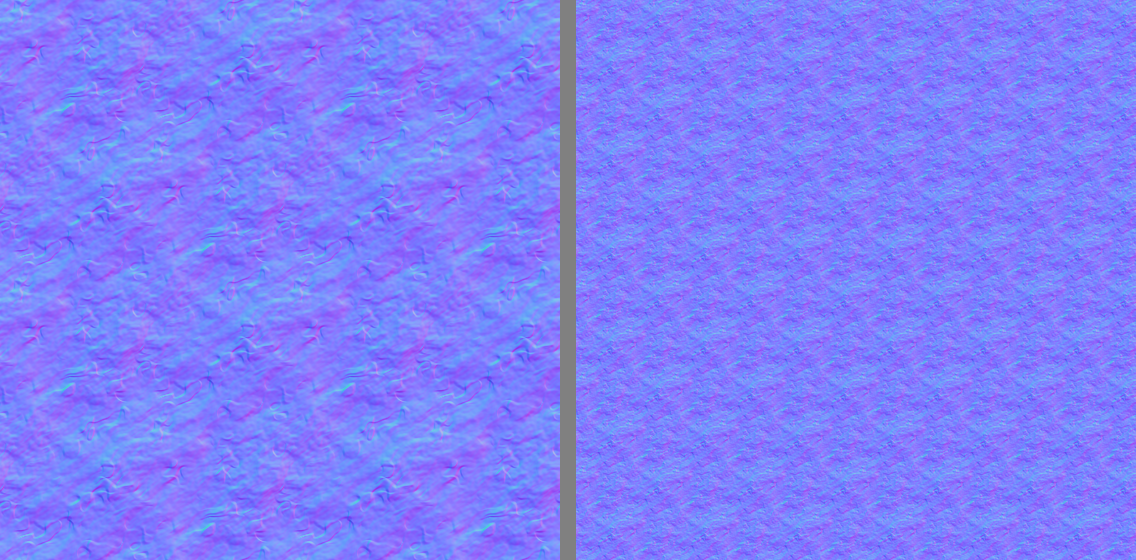
Left, the tile; right, the same tile 3 across and 3 down.
A Shadertoy shader for this texture map:

```glsl
// Tangent-space normal map of rough, diagonally weathered rock.
// A height field of wrapped gradient noise (folds, chips, streaks, grain, ledges)
// repeats on a half-drop lattice; its slopes are encoded as colour.

#define REPEATS 2.0        // repeats across; rows are half as tall and offset by half
#define FOLD_SLOPE 0.037   // steepness of the broad diagonal folds
#define CHIP_SLOPE 0.046   // steepness of the crumpled chips
#define GRAIN_SLOPE 0.033  // steepness of the fine surface grain
#define STREAK_SLOPE 0.042 // steepness of the streaks in calm areas
#define LEDGE_HEIGHT 0.0021 // height of the short broken ledges
#define LEDGE_WIDTH 0.09   // softness of the ledge edges
#define WARP 0.04          // bending of folds and chips
#define SIDE_RELIEF 0.76   // sideways slope relative to upward slope
#define SAMPLE_STEP 0.0011 // half width of the slope sample, in canvas units

vec2 randomDirection(vec2 cell) {
    float angle = 6.2832 * fract(sin(dot(cell, vec2(127.1, 311.7))) * 43758.55);
    return vec2(cos(angle), sin(angle));
}

// Wraps a cell index on the sheared lattice (cells.x, -cells.z), (0, cells.y).
vec2 wrapCell(vec2 cell, vec3 cells) {
    float turns = floor((cell.x + 0.5) / cells.x);
    cell += turns * vec2(-cells.x, cells.z);
    cell.y = floor(mod(cell.y + 0.5, cells.y));
    return cell;
}

float cornerValue(vec2 cell, vec2 corner, vec2 local, vec3 cells) {
    vec2 key = wrapCell(cell + corner, cells) + 1.7 * cells.yx;
    return dot(randomDirection(key), local - corner);
}

// Gradient noise of period one in q; cells = count along, count across, shear.
float noise(vec2 q, vec3 cells) {
    vec2 p = vec2(cells.x * q.x, cells.y * q.y - cells.z * q.x);
    vec2 cell = floor(p);
    vec2 f = p - cell;
    vec2 w = f * f * f * (f * (f * 6.0 - 15.0) + 10.0);
    float low = mix(cornerValue(cell, vec2(0, 0), f, cells),
                    cornerValue(cell, vec2(1, 0), f, cells), w.x);
    float high = mix(cornerValue(cell, vec2(0, 1), f, cells),
                     cornerValue(cell, vec2(1, 1), f, cells), w.x);
    return mix(low, high, w.y);
}

// Octaves of equal steepness.
float fractalNoise(vec2 q, vec3 cells, int octaves) {
    float sum = 0.0;
    for (int i = 0; i < octaves; i++) {
        sum += noise(q, cells) / cells.y;
        cells *= 2.0;
    }
    return sum;
}

// Flat floors with creased, raised chips, at several sizes.
float chips(vec2 q, vec3 cells) {
    float sum = 0.0;
    for (int i = 0; i < 3; i++) {
        float n = noise(q, cells);
        sum += (0.4 * n + 0.6 * sqrt(n * n + 0.004)) / cells.y;
        cells *= 2.0;
    }
    return sum;
}

// A soft step along the zero line of a noise layer.
float ledge(vec2 q, vec3 cells) {
    return smoothstep(-LEDGE_WIDTH, LEDGE_WIDTH, noise(q, cells)) - 0.5;
}

float rockHeight(vec2 uv) {
    // Diagonal axes: one unit along either axis is one repeat.
    vec2 q = REPEATS * vec2(uv.x + uv.y, uv.x - uv.y);

    // Jagged bending of the larger forms
    vec2 bend = vec2(noise(q, vec3(5, 6, 0)), noise(q + 0.37, vec3(6, 5, 0)));
    bend += 0.35 * vec2(noise(q, vec3(15, 17, 0)), noise(q, vec3(17, 15, 0)));
    vec2 bent = q + WARP * bend;

    // Rough and calm areas
    float rough = smoothstep(-0.25, 0.3, noise(q + 0.5, vec3(2, 3, 0)));
    float broken = smoothstep(0.0, 0.3, noise(q + 0.21, vec3(6, 7, 1)));

    float height = FOLD_SLOPE * fractalNoise(bent, vec3(2, 3, 0), 2);
    height += CHIP_SLOPE * mix(0.55, 1.15, rough) * chips(bent, vec3(5, 8, 1));
    height += GRAIN_SLOPE * mix(0.8, 1.1, rough) * fractalNoise(q, vec3(19, 27, 3), 2);
    height += STREAK_SLOPE * (1.0 - rough) * noise(q + 0.2 * WARP * bend, vec3(3, 15, 2)) / 15.0;

    // Short ledges in the broken areas
    height += LEDGE_HEIGHT * broken * ledge(bent, vec3(8, 12, 1));
    height -= 0.7 * LEDGE_HEIGHT * broken * ledge(bent + 0.13, vec3(12, 17, 2));
    return height;
}

void mainImage(out vec4 fragColor, in vec2 fragCoord) {
    vec2 uv = fragCoord / iResolution.xy;
    vec2 e = vec2(SAMPLE_STEP, 0.0);

    // Slopes by central differences
    vec2 slope = vec2(rockHeight(uv + e.xy) - rockHeight(uv - e.xy),
                      rockHeight(uv + e.yx) - rockHeight(uv - e.yx)) / (2.0 * SAMPLE_STEP);
    slope.x *= SIDE_RELIEF;

    vec3 normal = normalize(vec3(-slope, 1.0));
    fragColor = vec4(0.5 + 0.5 * normal, 1.0);
}
```
